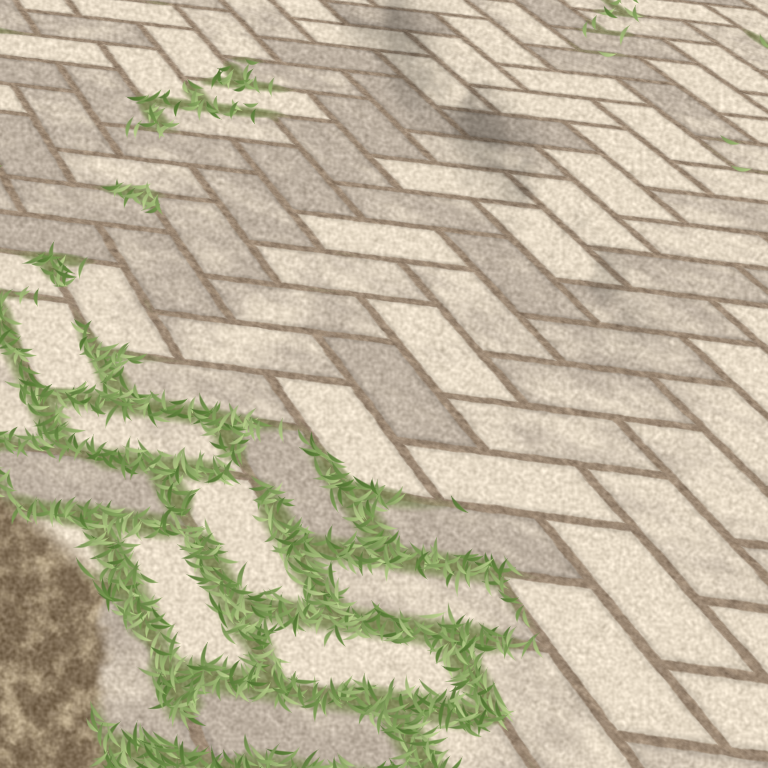
A WebGL 2 fragment shader for this texture:

```glsl
#version 300 es
precision highp float;
uniform vec2 u_resolution;
out vec4 fragColor;

vec2 hash2(vec2 p) {
  vec3 h = fract(p.xyx * vec3(0.1031, 0.1030, 0.0973));
  h += dot(h, h.yzx + 33.33);
  return fract((h.xx + h.yz) * h.zy);
}

float gradientNoise(vec2 p) {
  vec2 i = floor(p), f = fract(p);
  vec2 u = f * f * f * (f * (f * 6.0 - 15.0) + 10.0);
  vec4 n;
  for (int k = 0; k < 4; k++) {
    vec2 corner = vec2(k & 1, k >> 1);
    n[k] = dot(hash2(i + corner + 71.0) * 2.0 - 1.0, f - corner);
  }
  return mix(mix(n.x, n.y, u.x), mix(n.z, n.w, u.x), u.y);
}

float fbm(vec2 p) {
  float sum = 0.0, amp = 1.0;
  for (int k = 0; k < 4; k++, amp *= 0.55) {
    sum += amp * gradientNoise(p);
    p = p * 2.03 + 17.0;
  }
  return sum;
}

// Perspective from the canvas (y down) to the ground, one unit per brick width
vec2 toGround(vec2 p) {
  mat3 groundToCanvas = mat3(0.1161, 0.0132, -0.004,
                             0.0322, 0.0491, -0.049,
                             0.5143, 0.573, 1.0);
  vec3 g = inverse(groundToCanvas) * vec3(p, 1.0);
  return g.xy / g.z;
}

// Herringbone of 2:1 bricks: xy = brick corner, z = distance to its edge
vec3 herringbone(vec2 q) {
  vec2 cell = floor(q);
  float s = mod(cell.x + cell.y, 4.0);
  bool across = s < 2.0;
  vec2 corner = cell - (across ? vec2(s, 0.0) : vec2(0.0, s - 2.0));
  vec2 halfSize = across ? vec2(1.0, 0.5) : vec2(0.5, 1.0);
  vec2 inset = halfSize - abs(q - corner - halfSize);
  return vec3(corner, min(inset.x, inset.y));
}

float soilMask(vec2 p) {
  float edge = 0.14 - p.x + 0.03 * fbm(p * 14.0);
  return smoothstep(-0.01, 0.02, min(edge, (p.y - 0.63 - 0.9 * p.x) * 0.6));
}

// Lush at lower left, scattered tufts towards the far corners
float grassDensity(vec2 p) {
  float patches = gradientNoise(p * vec2(8.0, 11.0) + 4.0);
  float lush = smoothstep(-0.02, 0.05, p.y - 0.36 - 0.5 * p.x)
             * smoothstep(0.72, 0.62, p.x) * smoothstep(-0.42, -0.1, patches);
  float farLeft = smoothstep(0.5, 0.3, p.x) * smoothstep(0.42, 0.34, p.y);
  float farRight = smoothstep(0.12, -0.05, p.y - 0.6 * (p.x - 0.72));
  float tufts = smoothstep(0.08, 0.28, patches) * max(farLeft, 0.75 * farRight);
  float growth = max(lush, tufts);
  float edge = herringbone(toGround(p)).z;
  return growth * (1.0 - smoothstep(0.1, 0.27, edge / max(growth, 0.01)))
       * (1.0 - soilMask(p));
}

vec3 addBlades(vec3 color, vec2 p, float pixel) {
  for (int layer = 0; layer < 4; layer++) {
    vec2 grid = p / 0.021 + float(layer) * vec2(0.37, 0.61);
    for (int k = 0; k < 9; k++) {
      vec2 cell = floor(grid) + vec2(k % 3, k / 3) - 1.0;
      vec2 seed = cell + float(layer) * 113.0 + 200.0;
      vec2 r = hash2(seed), v = hash2(seed + 59.0);
      vec2 offset = (grid - cell - r) * 0.021;
      if (v.x > 1.3 * grassDensity(p - offset)) continue;
      // Tapered, slightly bent blade
      float angle = 0.7 + (v.y - 0.5) * 3.0;
      vec2 along = vec2(cos(angle), sin(angle));
      float reach = mix(0.011, 0.019, r.y) * mix(0.7, 1.1, p.y);
      float t = dot(offset, along) / reach;
      float side = dot(offset, vec2(-along.y, along.x)) + 0.003 * t * t;
      float width = 0.0025 * (1.0 - t * t);
      float blade = smoothstep(pixel, -pixel, abs(side) - width);
      vec3 green = mix(vec3(0.36, 0.51, 0.22), vec3(0.74, 0.83, 0.56), fract(r.x * 7.0 + v.x));
      color = mix(color, green * (0.93 + 0.1 * t), blade);
    }
  }
  return color;
}

void main() {
  vec2 p = gl_FragCoord.xy / u_resolution;
  p.y = 1.0 - p.y;
  float pixel = 1.0 / u_resolution.y;
  vec2 q = toGround(p);
  float blur = 0.7 * length(fwidth(q));
  float grain = gradientNoise(p * 190.0) + 0.6 * gradientNoise(p * 95.0);

  // Bricks with worn edges, differing tones and a sandy speckle
  vec3 paver = herringbone(q + 0.025 * vec2(fbm(q * 4.0), fbm(q * 4.0 + 40.0)));
  float tone = hash2(paver.xy + 90.0).x + 0.35 * fbm(q * 1.3);
  vec3 brick = mix(vec3(0.74, 0.69, 0.63), vec3(0.91, 0.86, 0.78), smoothstep(0.05, 0.55, tone));
  brick += 0.14 * grain + 0.05 * fbm(q * 5.0);
  brick *= mix(0.88, 1.0, smoothstep(0.05, 0.17, paver.z));

  // Sandy joints
  vec3 joint = mix(vec3(0.52, 0.45, 0.38), vec3(0.71, 0.63, 0.54), 0.45 + 0.7 * fbm(q * 7.0));
  vec3 color = mix(joint + 0.1 * grain, brick, smoothstep(-blur, blur, paver.z - 0.065));

  // Bare soil in the near corner
  vec3 soil = mix(vec3(0.48, 0.41, 0.32), vec3(0.76, 0.69, 0.57), smoothstep(-0.3, 0.7, fbm(p * 28.0)));
  color = mix(color, soil + 0.14 * grain, soilMask(p));

  // Soft dappled shade along a diagonal
  float band = abs(p.x - 0.5 - 0.72 * p.y + 0.06 * fbm(p * 7.0));
  float shade = smoothstep(0.09, 0.0, band) * smoothstep(0.5, 0.3, p.y);
  color *= 1.0 - 0.27 * shade * smoothstep(-0.35, 0.3, fbm(p * 9.0 + 8.0));

  // Grass: dark undergrowth, then blades
  color = mix(color, vec3(0.47, 0.53, 0.31) + 0.1 * grain, 0.75 * grassDensity(p));
  fragColor = vec4(addBlades(color, p, pixel), 1.0);
}
```
